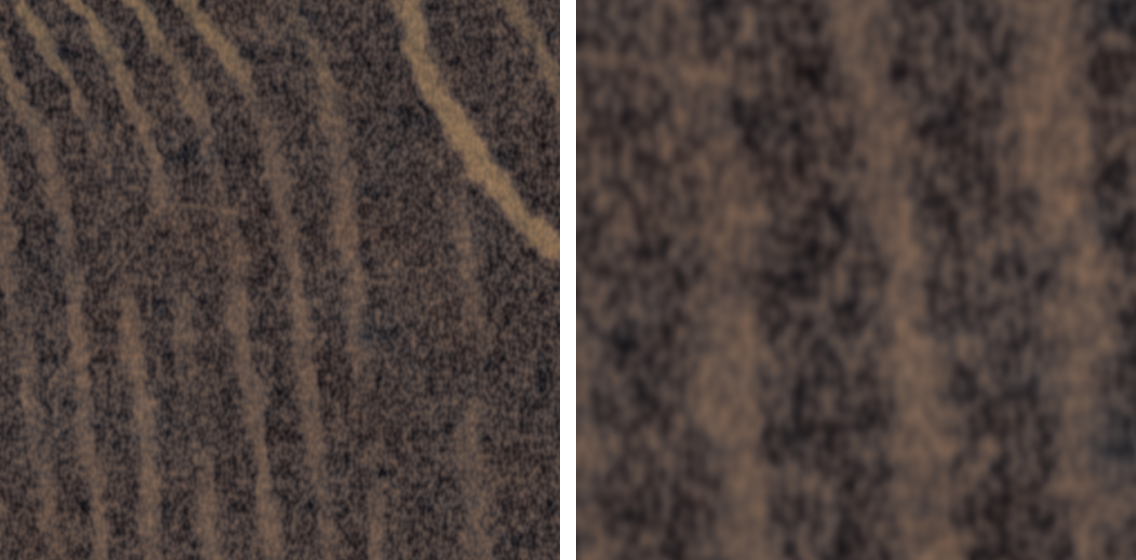
Left: the whole. Right: its middle third, enlarged.
Reproduce this texture procedurally as a WebGL 2 fragment shader.

```glsl
#version 300 es
precision highp float;

#define SPACING 0.1
#define HALF_WIDTH 0.021
#define WARP 0.028
#define GRAIN 0.155
#define GROUND_TONE 0.263
#define STRIPE_GAIN 0.145
#define RIDGE_GAIN 0.25
#define DARK vec3(0.17, 0.145, 0.148)
#define MIDDLE vec3(0.30, 0.256, 0.243)
#define LIGHT vec3(0.56, 0.44, 0.355)

uniform vec2 u_resolution;
out vec4 fragColor;

// Integer hash giving a unit gradient per lattice cell
vec2 cellGradient(vec2 cell) {
    uvec2 q = uvec2(ivec2(cell) + 4096);
    uint h = q.x * 1597334677u ^ q.y * 3812015801u;
    h = (h ^ (h >> 15)) * 2246822519u;
    h = (h ^ (h >> 13)) * 3266489917u;
    float angle = float((h ^ (h >> 16)) & 65535u) / 65536.0 * 6.28319;
    return vec2(cos(angle), sin(angle));
}

float gradientNoise(vec2 p) {
    vec2 i = floor(p), f = p - i;
    vec2 s = f * f * f * (f * (f * 6.0 - 15.0) + 10.0);
    vec2 e = vec2(1.0, 0.0);
    float a = dot(cellGradient(i), f);
    float b = dot(cellGradient(i + e.xy), f - e.xy);
    float c = dot(cellGradient(i + e.yx), f - e.yx);
    float d = dot(cellGradient(i + e.xx), f - e.xx);
    return mix(mix(a, b, s.x), mix(c, d, s.x), s.y);
}

// Fine mottling, stretched a little along the vertical
float grain(vec2 p) {
    vec2 q = p * vec2(1.0, 0.75);
    return 0.65 * gradientNoise(q * 30.0 + 7.3)
         + 0.95 * gradientNoise(q * 66.0 + 31.7)
         + 0.90 * gradientNoise(q * 125.0 + 63.1);
}

// Soft bands that lean right on the way down and spread to the right
float stripes(vec2 p) {
    float t = 1.0 - p.y;
    float lean = 0.14 * (1.0 - exp(-6.0 * t)) + 0.11 * t;
    float across = p.x - lean;
    float spreadStart = 0.38 + 0.1 * t;
    float spread = smoothstep(-0.05, 0.1, across - spreadStart);
    across -= 0.52 * max(across - spreadStart, 0.0);
    float u = (across - 0.035) / SPACING;
    float dist = abs(u - round(u)) * SPACING / mix(1.0, 0.55, spread);
    float width = HALF_WIDTH * (1.0 + 0.5 * gradientNoise(p * 9.0 + 17.0));
    float fade = smoothstep(-0.5, 0.1, gradientNoise(p * vec2(7.0, 4.5) + 41.0));
    return (1.0 - smoothstep(0.35 * width, 1.25 * width, dist))
         * fade * mix(1.0, 0.75, spread);
}

// Broad pale crest curving down to the right edge
float ridge(vec2 p) {
    float t = 1.0 - p.y;
    float path = 0.73 + 0.12 * t + 1.1 * t * t;
    float slope = 0.12 + 2.2 * t;
    float dist = abs(p.x - path) / sqrt(1.0 + slope * slope);
    return 1.0 - smoothstep(0.010, 0.032, dist);
}

vec3 toneColor(float tone) {
    vec3 low = mix(DARK, MIDDLE, (tone - DARK.r) / (MIDDLE.r - DARK.r));
    vec3 high = mix(MIDDLE, LIGHT, (tone - MIDDLE.r) / (LIGHT.r - MIDDLE.r));
    return mix(low, high, step(MIDDLE.r, tone));
}

void main() {
    vec2 p = gl_FragCoord.xy / u_resolution;

    // Wandering and ragged edges
    vec2 bent = p;
    bent.x += WARP * gradientNoise(p * vec2(5.0, 4.0) + 3.0);
    bent.x += 0.017 * gradientNoise(p * 15.0 + 11.0);
    bent.x += 0.011 * gradientNoise(p * 48.0 + 23.0);

    float crest = ridge(bent);
    float band = stripes(bent);
    float raised = max(crest, band);
    float topGlow = smoothstep(0.72, 1.0, p.y);

    // Tone of ground, bands and dark hollows
    float tone = GROUND_TONE + 0.05 * gradientNoise(p * 5.0 + 53.0);
    tone += max(band * STRIPE_GAIN * (1.0 + 0.4 * topGlow), crest * RIDGE_GAIN);
    tone += GRAIN * mix(1.0, 0.62, raised) * grain(p);
    float hollow = smoothstep(0.22, 0.55, gradientNoise(p * 16.0 + 71.0));
    tone -= 0.07 * hollow * (1.0 - 0.7 * raised);
    tone = clamp(tone, 0.09, 0.66);

    // Slight drift between cool, reddish and sandy hues
    vec3 color = toneColor(tone);
    float hue = gradientNoise(p * 6.0 + 91.0) + 0.7 * gradientNoise(p * 42.0 + 13.0);
    color += vec3(0.014, -0.002, -0.012) * hue;
    color += vec3(0.0, 0.008, -0.014) * raised * max(topGlow, crest);
    color += vec3(-0.010, 0.001, 0.008) * hollow;
    fragColor = vec4(color, 1.0);
}
```
